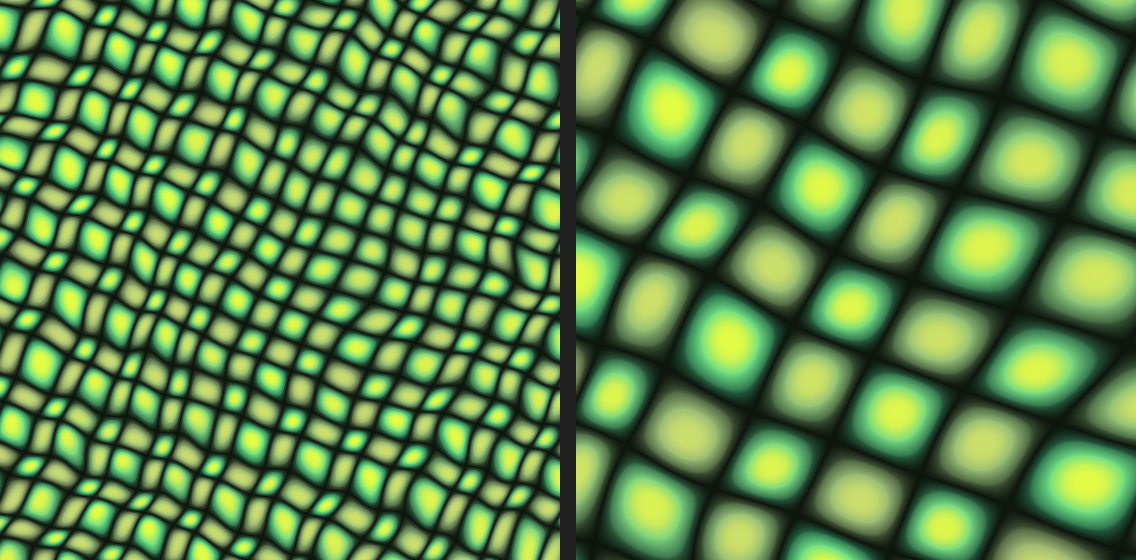
Left: the whole. Right: its middle third, enlarged.
Reproduce this texture procedurally as a three.js fragment shader.

```glsl
varying vec2 vUv;

const float PI = 3.14159265;

// Lattice: cell coordinates gained per canvas unit
const vec2 GRID_X = vec2(17.3, 5.8);
const vec2 GRID_Y = vec2(-8.1, 16.5);

// Distortion, in cells
const float BEND_SCALE = 3.0;
const float BEND_AMOUNT = 0.5;
const float JITTER_SCALE = 9.0;
const float JITTER_AMOUNT = 0.16;
const float SWELL_MIN = 0.03;
const float SWELL_MAX = 0.13;
const float SWELL_SHEAR = -0.5;
const float DRIFT_SCALE = 2.5;
const float DRIFT_AMOUNT = 1.5;
const vec2 CALM_CENTER = vec2(0.58, 0.48);
const float TINT_JITTER = 0.3;

// Colours from the gaps to the cell centres
const vec3 GAP = vec3(0.05, 0.08, 0.05);
const vec3 GREEN_EDGE = vec3(0.15, 0.42, 0.29);
const vec3 GREEN_BODY = vec3(0.42, 0.88, 0.52);
const vec3 GREEN_CORE = vec3(0.89, 0.99, 0.27);
const vec3 TAN_EDGE = vec3(0.30, 0.36, 0.23);
const vec3 TAN_BODY = vec3(0.62, 0.71, 0.45);
const vec3 TAN_CORE = vec3(0.78, 0.85, 0.45);

float hash(vec2 p) {
  return fract(sin(dot(p, vec2(127.1, 311.7))) * 43758.5453);
}

// Smooth value noise from -1 to 1
float noise(vec2 p) {
  vec2 i = floor(p);
  vec2 f = fract(p);
  f = f * f * f * (f * (f * 6.0 - 15.0) + 10.0);
  float low = mix(hash(i), hash(i + vec2(1.0, 0.0)), f.x);
  float high = mix(hash(i + vec2(0.0, 1.0)), hash(i + vec2(1.0, 1.0)), f.x);
  return 2.0 * mix(low, high, f.y) - 1.0;
}

vec2 noise2(vec2 p) {
  return vec2(noise(p + 3.7), noise(p + 41.3));
}

// Alternately widens and narrows neighbouring rows and columns
vec2 swell(vec2 grid, vec2 drift, float amount) {
  vec2 wave = sin(PI * grid + drift);
  return grid - amount * (wave + SWELL_SHEAR * wave.yx);
}

vec3 cellColor(float height, float greenness) {
  vec3 edge = mix(TAN_EDGE, GREEN_EDGE, greenness);
  vec3 body = mix(TAN_BODY, GREEN_BODY, greenness);
  vec3 core = mix(TAN_CORE, GREEN_CORE, greenness);
  vec3 color = mix(GAP, edge, clamp(height / 0.3, 0.0, 1.0));
  color = mix(color, body, clamp((height - 0.22) / 0.43, 0.0, 1.0));
  return mix(color, core, smoothstep(0.55, 1.0, height));
}

void main() {
  // Slanted lattice, bent gently and jittered finely
  vec2 grid = GRID_X * vUv.x + GRID_Y * vUv.y;
  grid += BEND_AMOUNT * noise2(vUv * BEND_SCALE);
  grid += JITTER_AMOUNT * noise2(vUv * JITTER_SCALE + 17.0);

  // Cell sizes vary more away from the calm centre
  vec2 drift = DRIFT_AMOUNT * noise2(vUv * DRIFT_SCALE + 71.0);
  float unrest = smoothstep(0.08, 0.42, distance(vUv, CALM_CENTER));
  grid = swell(grid, drift, mix(SWELL_MIN, SWELL_MAX, unrest));

  // Soft bump in each cell, falling to zero along the gaps
  vec2 cell = floor(grid + 0.5);
  vec2 bump = cos(PI * (grid - cell));
  float height = bump.x * bump.y;

  // Drifting checkerboard of green and tan
  vec2 parity = cos(PI * cell + drift);
  float greenness = 0.5 + 0.6 * parity.x * parity.y;
  greenness += TINT_JITTER * (hash(cell) - 0.5);

  gl_FragColor = vec4(cellColor(height, clamp(greenness, 0.0, 1.0)), 1.0);
}
```
